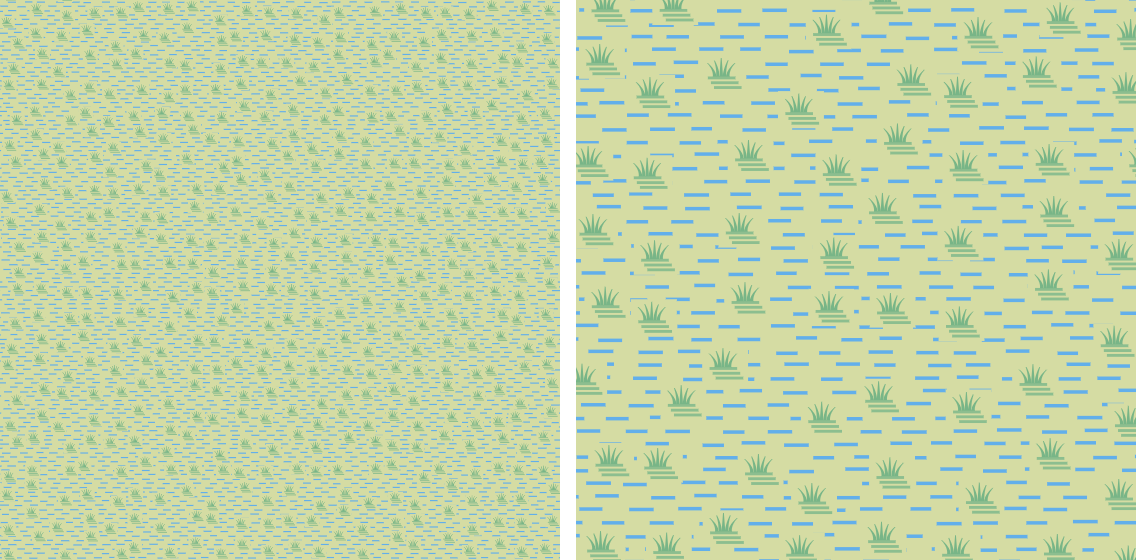
Left, the full canvas; right, a detail of the centre.
Write a WebGL 2 fragment shader that draws this pattern.

```glsl
#version 300 es
precision highp float;
// Marsh pattern: jittered tufts of grass standing in rows of short water dashes.
// Tufts sit on a wrapping cell grid; dashes form a staggered brick grid that is
// cut away around every tuft. Lengths are in units of 1/768 of the canvas.

#define UNITS 768.0
#define TUFTS 22.0
#define TUFT_JITTER 0.56
#define DASH_GRID vec2(36.0, 128.0)
#define DASH_HALF vec2(5.2, 0.8)
#define DASH_JITTER vec2(0.28, 0.2)
#define CLEARING vec2(10.5, 8.5)
#define GROUND vec3(0.835, 0.863, 0.640)
#define WATER vec3(0.385, 0.685, 0.920)
#define BLADE vec3(0.470, 0.710, 0.530)
#define STRIPE vec3(0.550, 0.745, 0.560)

uniform vec2 u_resolution;
out vec4 fragColor;

vec2 hash2(vec2 cell) {
    vec3 q = fract(cell.xyx * vec3(0.1031, 0.1030, 0.0973));
    q += dot(q, q.yzx + 33.33);
    return fract((q.xx + q.yz) * q.zy);
}

float boxDistance(vec2 p, vec2 halfSize) {
    vec2 d = abs(p) - halfSize;
    return length(max(d, 0.0)) + min(max(d.x, d.y), 0.0);
}

// Five tapered blades that fan out and shorten towards the sides
float bladesDistance(vec2 p) {
    float nearest = UNITS;
    for (float k = -2.0; k <= 2.0; k++) {
        float height = 8.6 - 1.2 * abs(k);
        float t = clamp(p.y / height, 0.0, 1.0);
        float center = k * (1.5 + 1.6 * t * t);
        float slope = k * 3.2 * t / height;
        float side = (abs(p.x - center) - mix(0.85, 0.2, t)) / sqrt(1.0 + slope * slope);
        nearest = min(nearest, max(side, max(-p.y, p.y - height)));
    }
    return nearest;
}

// Three level strokes below the blades, each stepped to the right
float stripesDistance(vec2 p) {
    float nearest = UNITS;
    for (float i = 0.0; i < 3.0; i++) {
        vec2 center = vec2(0.2 + 1.4 * i, -0.5 - 2.2 * i);
        nearest = min(nearest, boxDistance(p - center, vec2(6.3, 0.65)));
    }
    return nearest;
}

// Distances to blades (x), stripes (y) and the dash-free clearing (z)
vec3 tuftField(vec2 p) {
    float size = UNITS / TUFTS;
    vec2 home = floor(p / size);
    vec3 nearest = vec3(UNITS);
    for (float y = -1.0; y <= 1.0; y++) {
        for (float x = -1.0; x <= 1.0; x++) {
            vec2 cell = home + vec2(x, y);
            vec2 id = mod(cell, TUFTS);
            vec2 offset = 0.5 + TUFT_JITTER * (hash2(id + 7.0) - 0.5);
            offset.y += 0.3 * mod(id.x, 2.0) - 0.15;
            vec2 q = p - (cell + offset) * size;
            vec3 d = vec3(bladesDistance(q), stripesDistance(q),
                          boxDistance(q - vec2(1.0, 1.3), CLEARING));
            nearest = min(nearest, d);
        }
    }
    return nearest;
}

// Staggered water dashes with a small shift and length change each
float dashDistance(vec2 p) {
    vec2 size = UNITS / DASH_GRID;
    vec2 grid = p / size;
    float row = floor(grid.y);
    grid.x += 0.5 * mod(row, 2.0) + 0.3 * hash2(vec2(row, 91.0)).x;
    vec2 id = mod(floor(grid), DASH_GRID);
    vec2 shift = DASH_JITTER * (hash2(id + 23.0) - 0.5);
    float stretch = 0.9 + 0.2 * hash2(id + 61.0).x;
    vec2 q = (fract(grid) - 0.5 - shift) * size;
    return boxDistance(q, DASH_HALF * vec2(stretch, 1.0));
}

float coverage(float d, float pixel) {
    return clamp(0.5 - d / pixel, 0.0, 1.0);
}

void main() {
    vec2 p = gl_FragCoord.xy / u_resolution * UNITS;
    float pixel = UNITS / min(u_resolution.x, u_resolution.y);
    vec3 tuft = tuftField(p);
    float dash = max(dashDistance(p), -tuft.z);

    // Layers from the ground up
    vec3 color = mix(GROUND, WATER, coverage(dash, pixel));
    color = mix(color, STRIPE, coverage(tuft.y, pixel));
    color = mix(color, BLADE, coverage(tuft.x, pixel));
    fragColor = vec4(color, 1.0);
}
```
